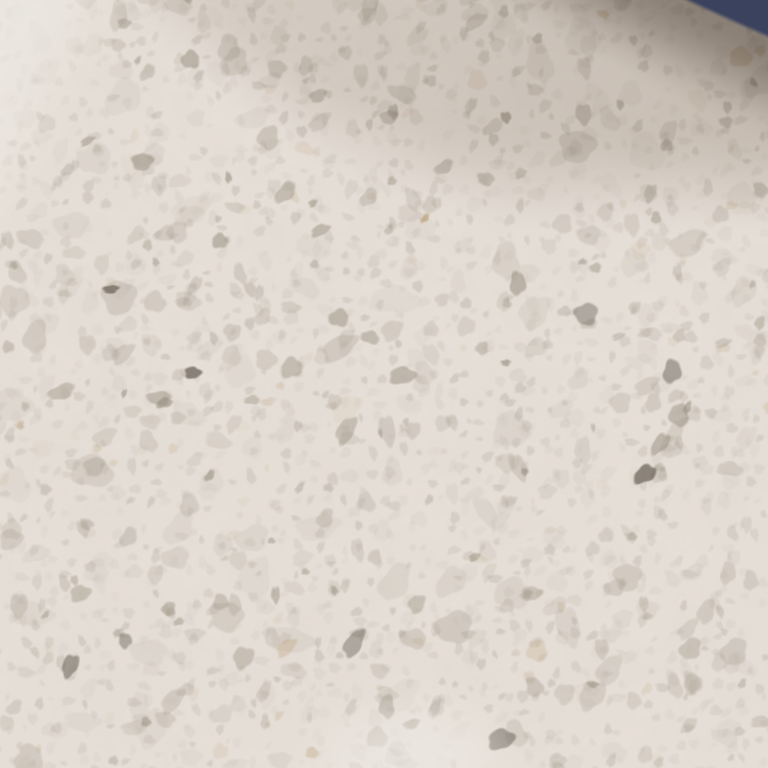
A WebGL 1 fragment shader for this texture:

```glsl
precision highp float;
// Pale quartz worktop: layers of cellular scatter place soft, wobbly mineral
// grains on a warm cream base. Broad shadows, two glares and the edge of a
// dark blue object in the upper right corner light the slab.

uniform vec2 u_resolution;

const vec3 CREAM = vec3(0.897, 0.868, 0.838);
const vec3 STONE = vec3(0.57, 0.53, 0.47);
const vec3 UMBER = vec3(0.38, 0.35, 0.31);
const vec3 OCHRE = vec3(0.70, 0.58, 0.40);
const vec3 GLARE = vec3(0.925, 0.912, 0.890);
const vec3 NAVY = vec3(0.23, 0.26, 0.37);
const vec3 SHADOW_TINT = vec3(0.83, 0.81, 0.79);
const vec3 CONTACT_TINT = vec3(0.70, 0.68, 0.66);
const float EDGE_SOFTNESS = 0.0024;
const float OCHRE_CHANCE = 0.05;
const float MOTTLE = 0.006;
const float TAU = 6.28318;

vec3 hash3(vec2 cell, float seed) {
  vec3 p = fract(vec3(cell.xyx + seed * 17.3) * vec3(0.1031, 0.1030, 0.0973));
  p += dot(p, p.yxz + 33.33);
  return fract((p.xxy + p.yzz) * p.zyx);
}

// Approximate signed distance to a rotated, uneven pebble of radius 1
float pebble(vec2 p, vec3 rnd) {
  float turn = 0.9 + (rnd.x - 0.5) * 2.6;
  float c = cos(turn), s = sin(turn);
  p = vec2(c * p.x + s * p.y, c * p.y - s * p.x);
  float stretch = mix(1.0, 1.4, rnd.y);
  p *= vec2(1.0 / stretch, stretch);
  float angle = atan(p.y, p.x + 1e-5);
  float outline = 1.0 + 0.10 * sin(3.0 * angle + TAU * rnd.z)
                      + 0.06 * sin(5.0 * angle + TAU * rnd.x);
  return length(p) - outline;
}

// Paints at most one grain per cell; strength holds its faint and bold limits
void scatter(inout vec3 color, vec2 uv, float cells, float radius, float fill,
             vec2 strength, vec3 tint, float seed) {
  vec2 home = floor(uv * cells);
  for (int j = -1; j <= 1; j++) {
    for (int i = -1; i <= 1; i++) {
      vec2 cell = home + vec2(float(i), float(j));
      vec3 place = hash3(cell, seed);
      vec3 form = hash3(cell, seed + 3.7);
      vec3 look = hash3(cell, seed + 8.1);
      vec2 center = (cell + 0.1 + 0.8 * place.xy) / cells;
      float size = radius * mix(0.5, 1.1, look.x);
      float d = pebble((uv - center) / size, form) * size;
      float cover = 1.0 - smoothstep(-EDGE_SOFTNESS, EDGE_SOFTNESS, d);
      float weight = mix(strength.x, strength.y, look.y * look.y);
      vec3 grain = mix(tint, OCHRE, step(1.0 - OCHRE_CHANCE, look.z));
      color = mix(color, grain, cover * weight * step(place.z, fill));
    }
  }
}

// Layered sines give a faint cloudy unevenness
float mottle(vec2 uv) {
  float sum = 0.0;
  float gain = 0.5;
  vec2 p = uv * 23.0;
  for (int i = 0; i < 4; i++) {
    sum += gain * sin(p.x + 1.7 * sin(p.y)) * sin(p.y + 1.3 * sin(p.x));
    p = vec2(1.6 * p.x + 1.2 * p.y, 1.6 * p.y - 1.2 * p.x) + 2.1;
    gain *= 0.7;
  }
  return sum;
}

void main() {
  vec2 uv = gl_FragCoord.xy / u_resolution;
  vec3 color = CREAM + MOTTLE * mottle(uv);

  // Grains, from faint and crowded to bold and rare
  scatter(color, uv, 50.0, 0.0065, 0.65, vec2(0.05, 0.22), STONE, 1.0);
  scatter(color, uv, 27.0, 0.0125, 0.60, vec2(0.05, 0.24), STONE, 2.0);
  scatter(color, uv, 14.0, 0.0220, 0.55, vec2(0.06, 0.24), STONE, 3.0);
  scatter(color, uv, 15.0, 0.0135, 0.32, vec2(0.20, 0.50), STONE, 4.0);
  scatter(color, uv, 24.0, 0.0075, 0.14, vec2(0.25, 0.60), STONE, 5.0);
  scatter(color, uv, 9.0, 0.0140, 0.16, vec2(0.40, 0.85), UMBER, 6.0);

  // Glares wash out the upper left corner and the lower edge
  float streak = smoothstep(-0.08, 0.05, dot(uv - vec2(0.05, 0.90), vec2(-0.89, 0.45)));
  float pool = 1.0 - smoothstep(0.0, 0.16, length((uv - vec2(0.53, 0.01)) * vec2(0.8, 1.3)));
  color = mix(color, GLARE, 0.75 * max(streak, pool));

  // Broad shadow with a curved lower border, deeper towards the right
  float bend = clamp((0.72 - uv.x) / 0.57, 0.0, 1.0);
  float border = 0.715 + 0.30 * bend * bend;
  float shade = smoothstep(-0.03, 0.12, uv.y - border) * mix(0.25, 0.80, uv.x);
  color *= mix(vec3(1.0), SHADOW_TINT, shade);

  // Blue object and the contact shadow beside it
  float object = dot(uv - vec2(0.895, 1.0), vec2(0.41, 0.91));
  object += 0.15 * (uv.x - 0.895) * (1.0 - uv.x);
  color *= mix(vec3(1.0), CONTACT_TINT, smoothstep(-0.13, -0.005, object));
  color = mix(color, NAVY, smoothstep(-0.004, 0.004, object));

  gl_FragColor = vec4(color, 1.0);
}
```
